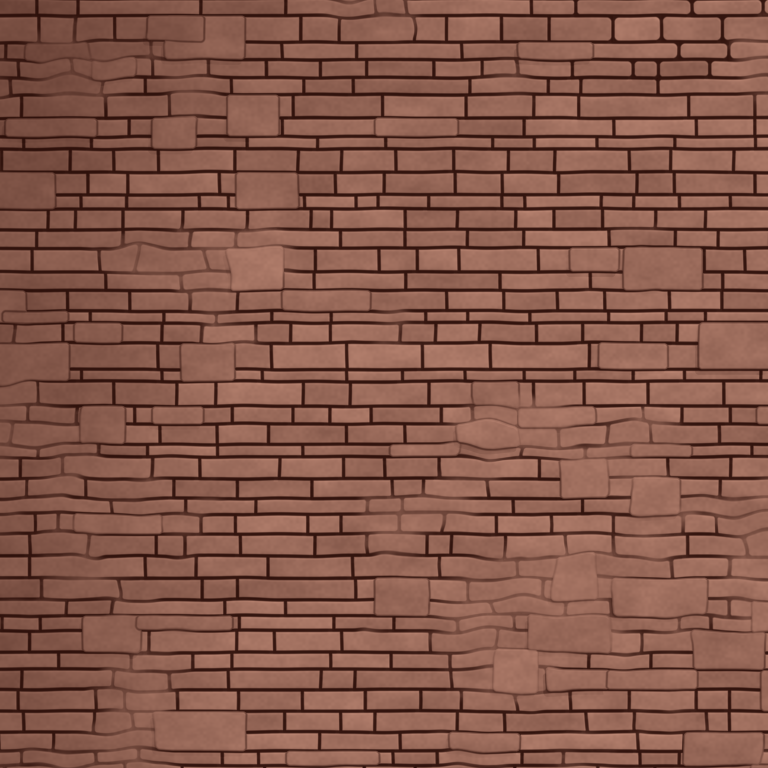
Give the GLSL for this texture, as a Shadertoy shader.

```glsl
// Weathered clay brick wall: uneven courses of jittered bricks with thin dark
// joints, plus scattered raised slabs spanning one or two courses. A height
// field is sampled toward the light for bevels and cast shadows.

const float ROWS = 40.0;              // courses up the wall
const vec2 BRICKS = vec2(9.0, 16.0);  // fewest and most bricks in a course
const float ROW_JITTER = 0.5;
const float BRICK_JITTER = 0.65;
const float JOINT = 0.0021;           // half width of a joint
const float SLAB_COLUMNS = 10.0;
const float SLAB_CHANCE = 0.25;
const float WARP = 0.002;             // waviness of sound brickwork
const float MELT_WARP = 0.012;        // extra waviness where worn
const vec2 LIGHT = vec2(0.5, 0.86);   // direction toward the light
const float BEVEL_REACH = 0.0025;
const float SHADOW_REACH = 0.009;
const float FACE_TONE = 0.87;
const vec3 JOINT_COLOR = vec3(0.15, 0.04, 0.02);
const vec3 CLAY_COLOR = vec3(0.68, 0.48, 0.41);

struct Surface { float height; float tone; float gap; };

float hash(vec2 p) {
    vec3 q = fract(p.xyx * 0.1031);
    q += dot(q, q.yzx + 33.33);
    return fract((q.x + q.y) * q.z);
}

float noise(vec2 p) {
    vec2 i = floor(p), f = fract(p);
    f = f * f * (3.0 - 2.0 * f);
    return mix(mix(hash(i), hash(i + vec2(1, 0)), f.x),
               mix(hash(i + vec2(0, 1)), hash(i + vec2(1, 1)), f.x), f.y);
}

float fbm(vec2 p) {
    float sum = 0.0, amplitude = 0.53;
    for (int i = 0; i < 4; i++) {
        sum += amplitude * noise(p);
        p = p * 2.03 + 17.7;
        amplitude *= 0.5;
    }
    return sum;
}

float roundedBox(vec2 p, vec2 halfSize, float radius) {
    vec2 q = abs(p) - halfSize + radius;
    return length(max(q, 0.0)) + min(max(q.x, q.y), 0.0) - radius;
}

float rowEdge(float row) {
    return (row + ROW_JITTER * (hash(vec2(row, 3.0)) - 0.5)) / ROWS;
}

float brickEdge(float index, float row, float count) {
    float shift = hash(vec2(row, 7.0)) + BRICK_JITTER * (hash(vec2(index, row + 50.0)) - 0.5);
    return (index + shift) / count;
}

// Distance to the brick under p; id receives its column and course.
float brickDistance(vec2 p, float radius, out vec2 id) {
    float row = floor(p.y * ROWS);
    row += step(rowEdge(row + 1.0), p.y) - step(p.y, rowEdge(row));
    float count = mix(BRICKS.x, BRICKS.y, hash(vec2(row, 11.0)));
    float column = floor(p.x * count - hash(vec2(row, 7.0)));
    column += step(brickEdge(column + 1.0, row, count), p.x) - step(p.x, brickEdge(column, row, count));
    id = vec2(column, row);
    vec2 low = vec2(brickEdge(column, row, count), rowEdge(row));
    vec2 high = vec2(brickEdge(column + 1.0, row, count), rowEdge(row + 1.0));
    return roundedBox(p - 0.5 * (low + high), 0.5 * (high - low), radius);
}

Surface wall(vec2 p) {
    float melt = smoothstep(0.53, 0.72, fbm(p * vec2(6.0, 9.0) + 4.0));
    vec2 wobble = vec2(noise(p * 22.0), noise(p * 22.0 + 60.0)) - 0.5;
    p += wobble * (WARP + MELT_WARP * melt);

    // Sound bricks, more rounded toward the upper right
    vec2 id;
    float cobble = smoothstep(0.7, 0.8, p.x) * smoothstep(0.86, 0.94, p.y);
    float d = brickDistance(p, mix(0.003, 0.008, max(cobble, melt * 0.6)), id);
    float wear = 1.0 - 0.75 * melt;
    Surface s;
    s.gap = smoothstep(-JOINT - 0.0012, -JOINT + 0.0012, d) * wear;
    s.height = 0.35 * hash(id + 90.0) * wear - 0.25 * smoothstep(-0.007, 0.0, d) - 0.6 * s.gap;
    s.tone = (hash(id + 31.0) - 0.5) * wear;

    // Raised slabs from the neighbouring cells, fitted to the courses
    vec2 home = floor(p * vec2(SLAB_COLUMNS, ROWS * 0.5));
    for (int k = 0; k < 9; k++) {
        vec2 cell = home + vec2(k % 3 - 1, k / 3 - 1);
        if (hash(cell + 200.0) > SLAB_CHANCE) continue;
        float row = 2.0 * cell.y + floor(2.0 * hash(cell + 210.0));
        float span = 1.0 + step(0.35, hash(cell + 220.0));
        float low = rowEdge(row), high = rowEdge(row + span);
        vec2 center = vec2((cell.x + 0.2 + 0.6 * hash(cell + 230.0)) / SLAB_COLUMNS, 0.5 * (low + high));
        vec2 halfSize = vec2(mix(0.028, 0.064, hash(cell + 240.0)), 0.5 * (high - low));
        float slab = roundedBox(p - center, halfSize, 0.005);
        float cover = 1.0 - smoothstep(-0.001, 0.001, slab);
        float rim = 0.55 * wear * (1.0 - smoothstep(0.0, 0.0025, abs(slab)));
        float top = mix(0.25, 0.9, hash(cell + 250.0)) - 0.25 * smoothstep(-0.008, 0.0, slab);
        s.height = mix(s.height, top, cover);
        s.tone = mix(s.tone, 0.6 * (hash(cell + 260.0) - 0.4), cover);
        s.gap = max(s.gap * (1.0 - cover), rim);
    }
    return s;
}

vec3 shade(vec2 p) {
    Surface s = wall(p);
    float bevel = s.height - wall(p + LIGHT * BEVEL_REACH).height;
    float shadow = clamp(wall(p + LIGHT * SHADOW_REACH).height - s.height - 0.15, 0.0, 0.8);
    float grain = 0.2 * (fbm(p * vec2(26.0, 48.0)) - 0.5) + 0.06 * (noise(p * 240.0) - 0.5);
    float tone = FACE_TONE + 0.16 * s.tone + grain;
    tone += 0.16 * clamp(bevel, -1.0, 0.6) - 0.3 * shadow;
    // Broad falloff toward the left side and the upper left corner
    tone *= mix(0.74, 1.0, smoothstep(-0.05, 0.38, p.x));
    tone *= 1.0 - 0.16 * smoothstep(0.65, 1.0, p.y) * (1.0 - smoothstep(0.2, 0.9, p.x));
    tone *= 1.0 - 0.85 * s.gap;
    return mix(JOINT_COLOR, CLAY_COLOR, clamp(tone, 0.0, 1.15));
}

void mainImage(out vec4 fragColor, in vec2 fragCoord) {
    // Four samples per pixel smooth the edges
    vec3 color = vec3(0.0);
    for (int k = 0; k < 4; k++) {
        vec2 offset = 0.5 * vec2(k % 2, k / 2) - 0.25;
        color += 0.25 * shade((fragCoord + offset) / iResolution.y);
    }
    fragColor = vec4(color, 1.0);
}
```
